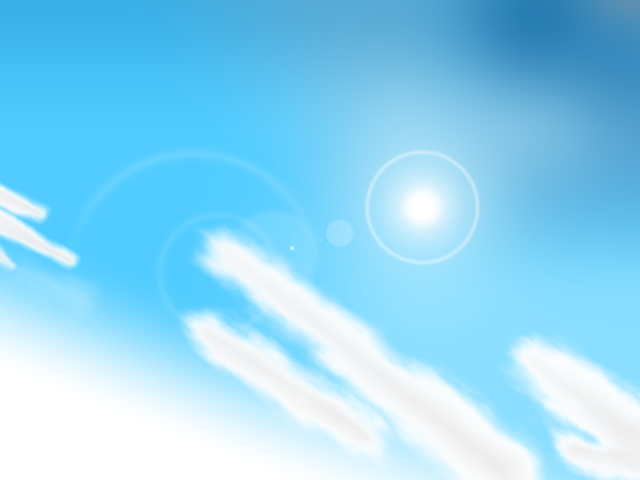
Give the GLSL for this background, as a Shadertoy shader.

```glsl
// Bright blue sky with a haloed sun, lens flare rings and wind-swept white clouds.

const vec2 SUN = vec2(0.880, 0.568);
const vec2 WIND = vec2(0.79, -0.613);
const vec3 AZURE = vec3(0.32, 0.80, 1.00);
const vec3 DEEP_BLUE = vec3(0.21, 0.68, 0.90);
const vec3 PALE_CYAN = vec3(0.54, 0.87, 1.00);
const vec3 STEEL = vec3(0.31, 0.62, 0.81);
const vec3 NAVY = vec3(0.13, 0.47, 0.68);
const vec3 SLATE = vec3(0.42, 0.56, 0.66);
const vec3 HAZE = vec3(0.60, 0.84, 0.95);
const vec3 CLOUD_SHADE = vec3(0.92, 0.91, 0.91);

vec2 hashGradient(vec2 cell) {
    vec2 h = vec2(dot(cell, vec2(127.1, 311.7)), dot(cell, vec2(269.5, 183.3)));
    return 2.0 * fract(sin(h) * 43758.5) - 1.0;
}

float gradientNoise(vec2 p) {
    vec2 i = floor(p), f = fract(p);
    vec2 u = f * f * f * (f * (f * 6.0 - 15.0) + 10.0);
    vec2 e = vec2(0.0, 1.0);
    float low = mix(dot(hashGradient(i), f), dot(hashGradient(i + e.yx), f - e.yx), u.x);
    float high = mix(dot(hashGradient(i + e), f - e), dot(hashGradient(i + e.yy), f - e.yy), u.x);
    return mix(low, high, u.y);
}

float fbm(vec2 p) {
    float sum = 0.0, amplitude = 0.6;
    for (int i = 0; i < 4; i++) {
        sum += amplitude * gradientNoise(p);
        p = p * 2.03 + 17.3;
        amplitude *= 0.5;
    }
    return sum;
}

float blob(vec2 p, vec2 center, vec2 size) {
    vec2 d = (p - center) / size;
    return exp(-dot(d, d));
}

float disc(vec2 p, vec2 center, float radius, float soft) {
    return 1.0 - smoothstep(radius - soft, radius + soft, length(p - center));
}

float ring(vec2 p, vec2 center, float radius, float width) {
    float d = (length(p - center) - radius) / width;
    return exp(-d * d);
}

// Tapered streak from a to b: x is coverage, y is the shaded core.
vec2 streak(vec2 p, vec2 a, vec2 b, vec2 radii, float soft, float rough) {
    vec2 axis = b - a;
    float t = clamp(dot(p - a, axis) / dot(axis, axis), 0.0, 1.0);
    float d = length(p - a - axis * t) - mix(radii.x, radii.y, t) + rough;
    float side = dot(p - a - axis * t, normalize(vec2(axis.y, -axis.x)));
    float core = smoothstep(0.0, -radii.y, d + 0.25 * abs(side - 0.15 * radii.y));
    return vec2(smoothstep(soft, -soft, d), core);
}

vec3 skyColor(vec2 p) {
    vec3 col = mix(AZURE, DEEP_BLUE, smoothstep(0.70, 1.05, p.y));
    col = mix(col, PALE_CYAN, smoothstep(0.35, 0.9, p.x) * smoothstep(0.75, 0.3, p.y));
    col = mix(col, STEEL, smoothstep(0.55, 1.15, p.x) * smoothstep(0.38, 0.75, p.y));

    // Diagonal veil of haze above the sun
    float veil = smoothstep(0.2, 0.72, p.x + 0.83 * (p.y - 1.0)) * smoothstep(1.12, 0.8, p.x);
    vec3 veilColor = mix(HAZE, vec3(0.36, 0.67, 0.83), smoothstep(0.68, 1.0, p.y));
    col = mix(col, veilColor, 0.85 * veil * smoothstep(0.4, 0.65, p.y));
    col = mix(col, HAZE, 0.55 * blob(p, vec2(1.10, 0.73), vec2(0.19, 0.13)));

    // Dark upper corner
    col = mix(col, NAVY, 0.9 * blob(p, vec2(1.12, 0.97), vec2(0.15, 0.13)));
    col = mix(col, NAVY, 0.45 * blob(p, vec2(1.30, 0.88), vec2(0.13, 0.13)));
    col = mix(col, SLATE, 0.8 * blob(p, vec2(1.34, 1.02), vec2(0.11, 0.07)));

    // White horizon rising to the left
    float horizon = p.y + 0.39 * p.x - 0.24;
    return mix(vec3(1.0), col, smoothstep(-0.02, 0.31, horizon));
}

vec3 addFlare(vec3 col, vec2 p) {
    float r = length(p - SUN);
    col = mix(col, vec3(0.80, 0.95, 1.0), 0.65 * exp(-r * r / 0.035));
    col = mix(col, vec3(1.0), 0.85 * exp(-r * r / 0.0042));
    col = mix(col, vec3(1.0), disc(p, SUN, 0.034, 0.018));
    float light = 0.40 * ring(p, SUN, 0.115, 0.0045);
    light += 0.13 * ring(p, vec2(0.403, 0.418), 0.262, 0.011) * smoothstep(0.45, 0.62, p.y);
    light += 0.10 * ring(p, vec2(0.455, 0.430), 0.122, 0.008);
    light += 0.13 * disc(p, vec2(0.571, 0.470), 0.092, 0.010);
    light += 0.20 * disc(p, vec2(0.708, 0.514), 0.028, 0.002);
    light += 0.80 * disc(p, vec2(0.609, 0.483), 0.003, 0.004);
    light += 0.70 * disc(p, vec2(0.668, 0.500), 0.001, 0.003);
    return mix(col, vec3(1.0), min(light, 1.0));
}

vec3 addClouds(vec3 col, vec2 p) {
    vec2 q = vec2(dot(p, WIND), dot(p, vec2(-WIND.y, WIND.x)));
    float wisps = fbm(q * vec2(7.0, 17.0) + 4.0);
    float rough = 0.065 * wisps;
    vec2 c = streak(p, vec2(0.47, 0.475), vec2(1.05, 0.02), vec2(0.042, 0.078), 0.033, rough);
    c = max(c, streak(p, vec2(0.435, 0.305), vec2(0.76, 0.10), vec2(0.038, 0.052), 0.028, rough));
    c = max(c, streak(p, vec2(1.105, 0.255), vec2(1.32, 0.09), vec2(0.040, 0.088), 0.028, rough));
    c = max(c, streak(p, vec2(1.20, 0.065), vec2(1.34, 0.04), vec2(0.045, 0.055), 0.025, rough));
    c = max(c, streak(p, vec2(-0.01, 0.60), vec2(0.085, 0.555), vec2(0.020, 0.017), 0.011, 0.4 * rough));
    c = max(c, streak(p, vec2(-0.01, 0.54), vec2(0.145, 0.457), vec2(0.023, 0.014), 0.011, 0.4 * rough));
    c = max(c, streak(p, vec2(-0.01, 0.475), vec2(0.025, 0.447), vec2(0.017, 0.012), 0.011, 0.4 * rough));
    float veil = 0.25 * streak(p, vec2(0.05, 0.44), vec2(0.17, 0.38), vec2(0.02), 0.03, rough).x;
    float shade = c.y * clamp(0.75 + 0.9 * wisps, 0.0, 1.0);
    return mix(col, mix(vec3(1.0), CLOUD_SHADE, shade), max(0.97 * c.x, veil));
}

void mainImage(out vec4 fragColor, in vec2 fragCoord) {
    vec2 p = fragCoord / iResolution.y;
    vec3 col = addClouds(addFlare(skyColor(p), p), p);
    fragColor = vec4(clamp(col, 0.0, 1.0), 1.0);
}
```
